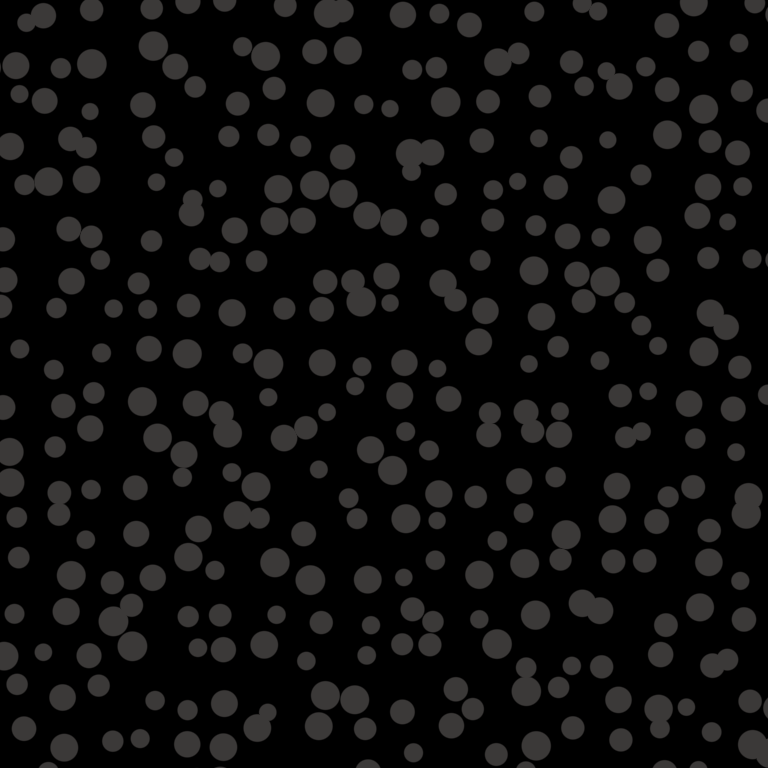
Write a three.js fragment shader that draws this pattern.

```glsl
// Scattered flat grey dots of varying size on black.
// Each cell of a square grid holds one dot with a hashed offset and radius;
// the nearest dot edge gives a distance that is turned into smooth coverage.

#define CELLS 18.0        // grid cells across the canvas
#define JITTER 0.70       // range of dot centres, in cells
#define RADIUS_MIN 0.195  // smallest dot, in cells
#define RADIUS_MAX 0.350  // largest dot, in cells
#define EDGE 0.0024       // width of the soft rim, in canvas units
#define BACKGROUND vec3(0.0)
#define DOT_COLOR vec3(0.233, 0.223, 0.219)

varying vec2 vUv;

// Three independent random values per cell
vec3 hash3(vec2 cell) {
  vec3 p = fract(vec3(cell.xyx) * vec3(0.1031, 0.1030, 0.0973));
  p += dot(p, p.yxz + 33.33);
  return fract((p.xxy + p.yzz) * p.zyx);
}

// Signed distance to the union of dots, in cells
float dotField(vec2 p) {
  vec2 home = floor(p);
  float nearest = 1e3;
  for (int y = -1; y <= 1; y++) {
    for (int x = -1; x <= 1; x++) {
      vec2 cell = home + vec2(float(x), float(y));
      vec3 rnd = hash3(cell + 47.0);
      vec2 center = cell + JITTER * rnd.xy;
      float radius = mix(RADIUS_MIN, RADIUS_MAX, rnd.z);
      nearest = min(nearest, length(p - center) - radius);
    }
  }
  return nearest;
}

void main() {
  // Grid counted from the upper left corner
  vec2 p = vec2(vUv.x, 1.0 - vUv.y) * CELLS;
  float dist = dotField(p) / CELLS;
  float coverage = 1.0 - smoothstep(-0.5 * EDGE, 0.5 * EDGE, dist);
  gl_FragColor = vec4(mix(BACKGROUND, DOT_COLOR, coverage), 1.0);
}
```
